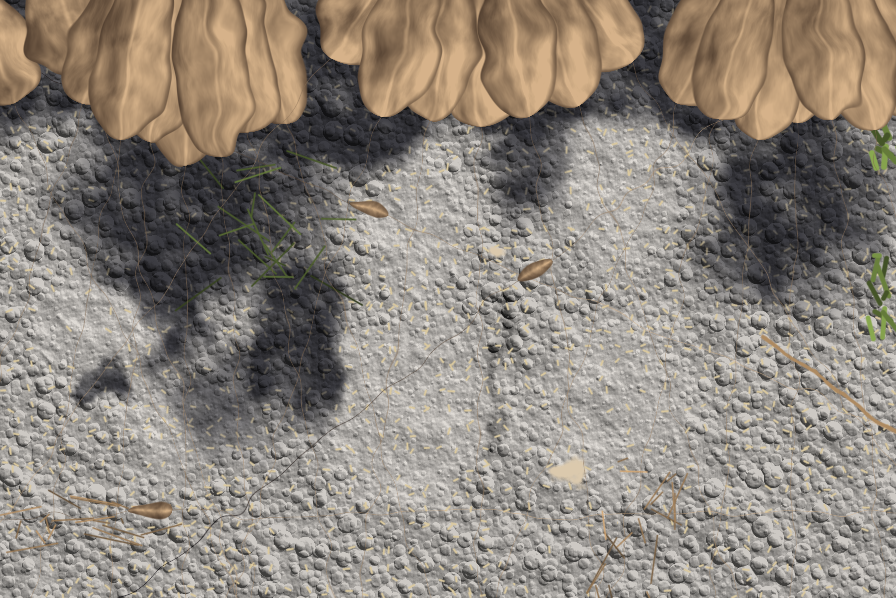
Reproduce this texture procedurally as a WebGL 1 fragment shader.

```glsl
precision highp float;
// Sunlit grey soil with pebbles and chaff below a fringe of withered leaves.
uniform vec2 u_resolution;

float hash(vec2 p) {
  vec3 q = fract(vec3(p.xyx) * .1031);
  q += dot(q, q.yzx + 33.33);
  return fract((q.x + q.y) * q.z);
}
vec2 hash2(vec2 p) { return vec2(hash(p), hash(p + 57.3)); }
float noise(vec2 p) {
  vec2 i = floor(p), f = fract(p);
  f = f * f * (3. - 2. * f);
  return mix(mix(hash(i), hash(i + vec2(1, 0)), f.x),
    mix(hash(i + vec2(0, 1)), hash(i + 1.), f.x), f.y);
}
float fbm(vec2 p) {
  float sum = 0., amp = .5;
  for (int i = 0; i < 5; i++) {
    sum += amp * noise(p);
    p = mat2(1.6, 1.2, -1.2, 1.6) * p + 7.1;
    amp *= .5;
  }
  return sum;
}
// Soft ellipse
float blob(vec2 p, float x, float y, float rx, float ry) {
  return 1. - smoothstep(.5, 1.25, length((p - vec2(x, y)) / vec2(rx, ry)));
}
float segment(vec2 p, vec2 a, vec2 b) {
  vec2 d = b - a;
  return length(p - a - d * clamp(dot(p - a, d) / dot(d, d), 0., 1.));
}
vec3 paint(vec3 col, vec3 ink, float d, float px) {
  return mix(col, ink, 1. - smoothstep(-px, px, d));
}
// Domed stones, one per grid cell
float pebbles(vec2 p, float scale, float size) {
  vec2 q = p * scale;
  float h = 0.;
  for (int k = 0; k < 9; k++) {
    vec2 id = floor(q) + vec2(mod(float(k), 3.), floor(float(k) / 3. + .01)) - 1.;
    vec2 d = q - id - hash2(id);
    float r = size * mix(.15, .65, hash(id + 9.7));
    h = max(h, sqrt(max(r * r - dot(d, d), 0.)));
  }
  return h / scale;
}
float soilHeight(vec2 p, float rough) {
  return .035 * fbm(p * 14.) + .012 * fbm(p * 70.)
    + pebbles(p, 24., rough * .65) + .7 * pebbles(p + 3.1, 62., .3 + .7 * rough);
}
// Swept patches of ground
float smoothGround(vec2 p) {
  return min(1., blob(p, .69, .31, .19, .16) + blob(p, 1.04, .31, .16, .15)
    + blob(p, .33, .29, .14, .1) + blob(p, .17, .44, .14, .1)
    + blob(p, 1.02, .7, .12, .16) + blob(p, .7, .6, .09, .14));
}
float shadowMask(vec2 p) {
  float s = smoothstep(.75, .83, p.y) + blob(p, .33, .66, .23, .17)
    + blob(p, .5, .43, .07, .14) + blob(p, .27, .47, .06, .09)
    + .65 * blob(p, .38, .33, .1, .11) + blob(p, .6, .77, .14, .09)
    + .8 * blob(p, .89, .73, .07, .11) + .9 * blob(p, 1.31, .65, .17, .18)
    + .8 * blob(p, .17, .345, .06, .03);
  return min(s, 1.) * (1. - .75 * blob(p, 1.04, .73, .09, .09));
}
// Random stems: centre in xy, extent in zw
vec3 tuft(vec3 col, vec2 p, vec4 area, float w, vec3 ink, float px) {
  for (int i = 0; i < 20; i++) {
    vec2 id = vec2(float(i) * 3.7, area.x * 91.);
    vec2 a = area.xy + (hash2(id) - .5) * area.zw * 1.4;
    vec2 b = a + (hash2(id + 21.) - .5) * area.zw;
    col = paint(col, ink * (.55 + .7 * hash(id + 4.)), segment(p, a, b) - w, px);
  }
  return col;
}
vec3 chaff(vec3 col, vec2 p, float scale, float px) {
  vec2 id = floor(p * scale), f = fract(p * scale) - .35 - .3 * hash2(id);
  float a = 6.28 * hash(id + 31.);
  vec2 d = .14 * vec2(cos(a), sin(a));
  float keep = step(hash(id + 13.), .5 * smoothstep(.2, .5, noise(p * 5.)));
  return mix(col, paint(col, vec3(.86, .79, .62), segment(f, -d, d) / scale - .0016, px), keep);
}
// Withered blade from stem a to tip b
vec3 leaf(vec3 col, vec2 p, vec2 a, vec2 b, float w, float px) {
  p += .022 * (vec2(noise(p * 22.), noise(p * 22. + 40.)) - .5);
  vec2 d = b - a;
  float len = length(d), t = dot(p - a, d) / (len * len);
  float s = (d.x * (p.y - a.y) - d.y * (p.x - a.x)) / len, side = abs(s);
  float rim = w * sqrt(max(4. * t * (1. - t), 0.)) * (.65 + .5 * t) - side;
  float tone = .1 + fbm(vec2(s * 38., t * 4.) + a * 17.) + .16 * t + .12 * clamp(s * 50., -1., 1.)
    + .03 * sin(t * 42. - side / w * 7.) + .18 * (1. - smoothstep(0., .005, side));
  tone *= .5 + .5 * smoothstep(0., .012, rim);
  return paint(col, mix(vec3(.22, .16, .12), vec3(.84, .7, .54), min(tone, 1.)), -rim, px);
}
// Hanging fan of leaves with the lowest tip in the middle
vec3 fan(vec3 col, vec2 p, float x, float spread, float low, float lift, float px) {
  for (int i = 0; i < 7; i++) {
    float u = mod(float(i) * 3., 7.) / 3. - 1.;
    vec2 tip = vec2(x + u * spread, low + lift * u * u + .05 * hash(vec2(i, x * 50.)));
    col = leaf(col, p, vec2(x + u * spread * .5, 1.08), tip, .07, px);
  }
  return col;
}

void main() {
  float px = 1. / u_resolution.y;
  vec2 p = gl_FragCoord.xy * px;
  // Ground lit from the upper right
  vec2 q = p + .13 * (vec2(fbm(p * 11.), fbm(p * 11. + 30.)) - .5);
  float even = smoothGround(q), rough = 1. - .85 * even;
  float slope = (soilHeight(p, rough) - soilHeight(p + vec2(.0016, .0026), rough)) / .003;
  float light = .6 + .07 * even + .2 * clamp(slope, -1.8, .9);
  light -= .18 * (1. - smoothstep(0., .022, segment(q, vec2(.86, .49), vec2(.8, .22))));
  float shade = min(shadowMask(q) * (.7 + .6 * noise(p * 28.)), 1.);
  vec3 c = light * mix(vec3(1.03, 1.01, .985), vec3(.3, .3, .33), shade);
  // Chaff, weeds, twig
  c = mix(chaff(chaff(c, p, 30., px), p + 5.3, 41., px), c, .8 * shade);
  vec3 straw = vec3(.68, .54, .38), green = vec3(.45, .55, .26);
  c = tuft(c, p, vec4(.45, .62, .17, .16), .0014, green * .7, px);
  c = tuft(c, p, vec4(.16, .13, .19, .06), .0012, straw, px);
  c = tuft(c, p, vec4(1.07, .1, .1, .2), .0012, straw, px);
  c = tuft(c, p, vec4(1.49, .52, .06, .1), .004, green, px);
  c = tuft(c, p, vec4(1.49, .78, .05, .07), .005, green, px);
  c = paint(c, straw, segment(mix(p, q, .2), vec2(1.28, .43), vec2(1.51, .27)) - .003, px);
  // Loose scraps and hanging leaves
  c = leaf(c, p, vec2(.59, .66), vec2(.65, .635), .013, px);
  c = leaf(c, p, vec2(.87, .53), vec2(.92, .57), .014, px);
  c = leaf(c, p, vec2(.22, .14), vec2(.29, .14), .014, px);
  c = mix(c, vec3(.86, .79, .68), blob(q, .84, .595, .018, .012) + blob(q, .96, .205, .018, .016));
  c = leaf(c, p, vec2(-.06, 1.03), vec2(.03, .83), .07, px);
  c = leaf(c, p, vec2(.08, 1.08), vec2(.14, .88), .08, px);
  c = fan(c, p, .31, .17, .72, .07, px);
  c = fan(c, p, .8, .25, .75, .12, px);
  c = fan(c, p, 1.33, .19, .76, .02, px);
  gl_FragColor = vec4(clamp(c, 0., 1.), 1.);
}
```
